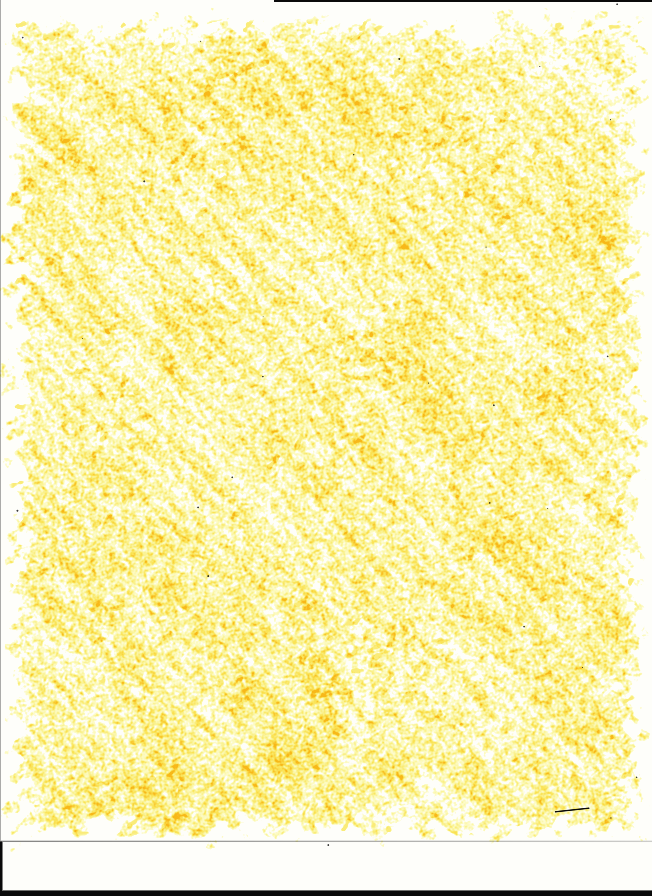
This texture is drawn by a Shadertoy shader. Its source:

```glsl
// Yellow wax crayon rubbed diagonally over a grainy sheet of scanned paper.

const vec3 PAPER  = vec3(0.995, 0.995, 0.98);
const vec3 PALE   = vec3(0.99, 0.98, 0.75);
const vec3 LEMON  = vec3(0.98, 0.95, 0.58);
const vec3 GOLD   = vec3(0.98, 0.89, 0.34);
const vec3 ORANGE = vec3(0.97, 0.72, 0.10);
const vec3 INK    = vec3(0.04);

float hash(vec2 p) {
    return fract(sin(dot(p, vec2(127.1, 311.7))) * 43758.5453);
}

// Slope of a random direction, seen from its grid corner
float slope(vec2 corner, vec2 offset) {
    float angle = 6.2832 * hash(corner);
    return dot(vec2(cos(angle), sin(angle)), offset);
}

// Gradient noise centred on zero
float noise(vec2 p) {
    vec2 i = floor(p), f = fract(p), e = vec2(1, 0);
    vec2 w = f * f * (3.0 - 2.0 * f);
    float low  = mix(slope(i, f), slope(i + e.xy, f - e.xy), w.x);
    float high = mix(slope(i + e.yx, f - e.yx), slope(i + e.xx, f - e.xx), w.x);
    return mix(low, high, w.y);
}

// Coordinates along and across a direction
vec2 align(vec2 p, float angle) {
    vec2 dir = vec2(cos(angle), sin(angle));
    return vec2(dot(p, dir), dot(p, vec2(-dir.y, dir.x)));
}

float segment(vec2 p, vec2 a, vec2 b) {
    vec2 ab = b - a;
    return length(p - a - ab * clamp(dot(p - a, ab) / dot(ab, ab), 0.0, 1.0));
}

// Distance inside the rubbed rectangle, negative on the bare margin
float insideSheet(vec2 p, vec2 size) {
    vec2 low = p - vec2(0.017, 0.073);
    vec2 high = size - vec2(0.017, 0.028) - p;
    return min(min(low.x, low.y), min(high.x, high.y));
}

// Short heavy dabs, gathered in clusters and along the rim
float dabs(vec2 p, vec2 size, float cell) {
    float strength = 0.0;
    vec2 home = floor(p / cell);
    for (int y = -1; y <= 1; y++)
    for (int x = -1; x <= 1; x++) {
        vec2 id = home + vec2(x, y);
        vec2 center = (id + vec2(hash(id), hash(id + 17.3))) * cell;
        float rim = 1.0 - smoothstep(0.0, 0.022, abs(insideSheet(center, size)));
        float cluster = smoothstep(0.15, 0.45, noise(center * 7.0 + 3.7));
        float chance = 0.03 + 0.6 * cluster + 0.25 * rim;
        float angle = 0.6 + 1.1 * (hash(id + 5.1) - 0.5);
        vec2 reach = vec2(cos(angle), sin(angle)) * mix(0.001, 0.008, hash(id + 9.4));
        float d = segment(p, center - reach, center + reach);
        float dab = 1.0 - smoothstep(0.0012, 0.0040, d + 0.004 * noise(p * 170.0));
        strength = max(strength, dab * step(hash(id + 31.7), chance));
    }
    return strength * smoothstep(-0.012, -0.002, insideSheet(p, size));
}

// Paper tooth: fine specks over irregular lumps
float grain(vec2 p) {
    vec2 q = p + 0.004 * vec2(noise(p * 80.0), noise(p * 80.0 + 31.0));
    return 0.40 * noise(align(p, 0.3) * 340.0 + 5.0)
         + 0.52 * noise(align(q, 0.5) * vec2(205.0, 235.0))
         + 0.46 * noise(align(q, -0.8) * vec2(95.0, 130.0) + 11.0);
}

// Amount of wax left on the paper
float waxAmount(vec2 p, vec2 size) {
    vec2 bend = 0.02 * vec2(noise(p * 5.0), noise(p * 5.0 + 40.0));
    vec2 rub = align(p + bend, -0.82);
    vec2 hatch = align(p, 0.6);

    float wax = 0.525 + grain(p);
    wax += 0.32 * noise(rub * vec2(6.0, 60.0));
    wax += 0.28 * noise(rub * vec2(22.0, 140.0) + 60.0);
    wax += 0.20 * noise(p * 5.0 + 23.0);
    wax += 0.20 * noise(p * 24.0 + 71.0);
    wax += 0.02 * sin(p.x * 560.0);

    float ragged = 0.036 * noise(hatch * vec2(20.0, 75.0))
                 + 0.022 * noise(rub * vec2(20.0, 90.0) + 8.0);
    float edge = insideSheet(p, size) + ragged;
    wax -= 1.0 * (1.0 - smoothstep(-0.011, 0.008, edge));
    wax -= 0.12 * (1.0 - smoothstep(0.0, 0.055, edge));

    return mix(wax, max(wax, 0.38) + 0.30, dabs(p, size, 0.020));
}

vec3 waxColor(float wax) {
    vec3 color = mix(PAPER, PALE, smoothstep(0.19, 0.41, wax));
    color = mix(color, LEMON, clamp((wax - 0.43) / 0.15, 0.0, 1.0));
    color = mix(color, GOLD, clamp((wax - 0.60) / 0.18, 0.0, 1.0));
    return mix(color, ORANGE, clamp((wax - 0.82) / 0.25, 0.0, 1.0));
}

// Tiny dust specks, one candidate per cell
float specks(vec2 p, float cell, float chance, float px) {
    vec2 id = floor(p / cell);
    vec2 center = (id + 0.2 + 0.6 * vec2(hash(id + 2.9), hash(id + 7.7))) * cell;
    float radius = mix(0.0004, 0.0011, hash(id + 13.0));
    float speck = 1.0 - smoothstep(radius - px * 0.5, radius + px * 0.5, length(p - center));
    return speck * step(hash(id + 51.0), chance);
}

// Soft step that fills everything below the limit
float below(float value, float limit, float px) {
    return 1.0 - smoothstep(limit - px * 0.5, limit + px * 0.5, value);
}

void mainImage(out vec4 fragColor, in vec2 fragCoord) {
    float px = 1.0 / iResolution.y;
    vec2 p = fragCoord * px;
    vec2 size = iResolution.xy * px;
    vec3 color = waxColor(waxAmount(p, size));

    // Dust and a small pen stroke near the lower right corner
    float ink = 0.8 * specks(p, 0.035, 0.04, px);
    float pen = segment(p, vec2(0.852 * size.x, 0.094), vec2(0.903 * size.x, 0.098));
    ink = max(ink, below(pen, 0.0008, px));

    // Scanner borders and the crease under the drawing
    ink = max(ink, below(p.y, 0.0062, px));
    ink = max(ink, below(p.x, 0.0028, px) * below(p.y, 0.061, px));
    ink = max(ink, below(size.y - p.y, 0.0022, px) * step(0.42 * size.x, p.x));
    ink = max(ink, 0.35 * below(p.x, 0.0010, px));
    ink = max(ink, mix(0.5, 0.2, p.x / size.x) * below(abs(p.y - 0.061), 0.0008, px));

    fragColor = vec4(mix(color, INK, ink), 1.0);
}
```
